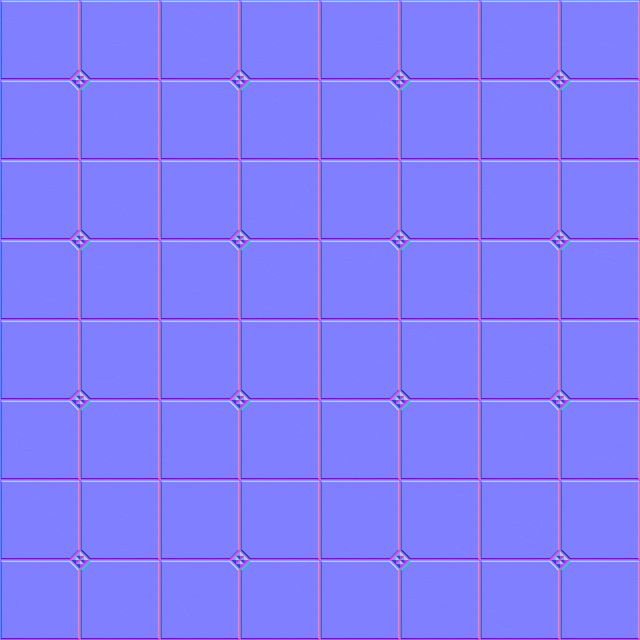
Reproduce this texture map procedurally as a three.js fragment shader.

```glsl
// Normal map of square tiles with chamfered corners and studded diamond inserts
#define TILES 8.0            // tiles across and up, even so the inserts wrap
#define GROUT 0.008          // half width of the flat joint, in tiles
#define BEVEL_END 0.027      // distance from the joint where the face is flat
#define BEVEL_DEPTH 0.029
#define CHAMFER 0.118        // diamond radius cut from the tile corners
#define INSERT 0.106         // diamond radius of the insert
#define STUD_SLOPE 0.8
#define CRACK_FREQ 22.0
#define CRACK_DEPTH 0.0005
#define GRAIN_FREQ 96.0
#define GRAIN_DEPTH 0.0005
#define STEP 0.005           // sampling step for the slope, in tiles

varying vec2 vUv;

float hash(vec2 cell) {
  vec3 p = fract(cell.xyx * vec3(0.1031, 0.1030, 0.0973));
  p += dot(p, p.yzx + 33.33);
  return fract((p.x + p.y) * p.z);
}

// Dot product of a lattice gradient and the offset; the lattice wraps
float lattice(vec2 cell, vec2 offset, float period) {
  float angle = 6.2832 * hash(mod(cell, period) + period);
  return dot(vec2(cos(angle), sin(angle)), offset);
}

float gradientNoise(vec2 p, float period) {
  vec2 i = floor(p), f = p - i;
  vec2 w = f * f * f * (f * (f * 6.0 - 15.0) + 10.0);
  vec2 e = vec2(1.0, 0.0);
  float low = mix(lattice(i, f, period), lattice(i + e, f - e, period), w.x);
  float high = mix(lattice(i + e.yx, f - e.yx, period),
                   lattice(i + 1.0, f - 1.0, period), w.x);
  return mix(low, high, w.y);
}

// Sparse jagged hairline cracks and a faint grain
float wear(vec2 uv) {
  float grain = gradientNoise(uv * GRAIN_FREQ, GRAIN_FREQ);
  float line = abs(gradientNoise(uv * CRACK_FREQ, CRACK_FREQ) + 0.12 * grain);
  float patches = gradientNoise(uv * 17.0 + 0.37, 17.0);
  float crack = (1.0 - smoothstep(0.0, 0.045, line)) * smoothstep(0.0, 0.25, patches);
  return GRAIN_DEPTH * grain - CRACK_DEPTH * crack;
}

// Four pyramids in a diamond, split by grooves along its diagonals
float studs(vec2 q) {
  vec2 diagonal = abs(vec2(q.x + q.y, q.x - q.y));
  vec2 rise = min(diagonal, INSERT - diagonal);
  return STUD_SLOPE * max(min(rise.x, rise.y), 0.0);
}

// Surface height at p, in tiles
float height(vec2 p) {
  vec2 joint = 0.5 - abs(fract(p) - 0.5);
  vec2 q = mod(p, 2.0) - 1.0;
  float corner = (abs(q.x) + abs(q.y) - CHAMFER) * 0.7071;
  float edge = min(min(joint.x, joint.y), corner);
  float face = smoothstep(GROUT, BEVEL_END, edge);
  return BEVEL_DEPTH * face + studs(q) + face * wear(p / TILES);
}

void main() {
  vec2 p = vUv * TILES;
  vec2 e = vec2(STEP, 0.0);
  vec2 slope = vec2(height(p + e) - height(p - e),
                    height(p + e.yx) - height(p - e.yx)) / (2.0 * STEP);
  vec3 normal = normalize(vec3(-slope, 1.0));
  gl_FragColor = vec4(0.5 + 0.5 * normal, 1.0);
}
```
